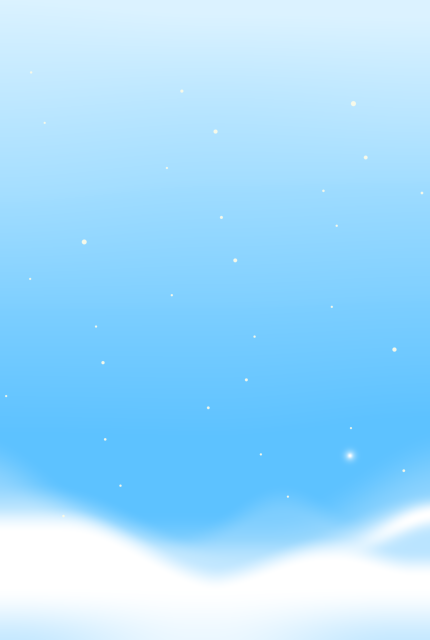
Reproduce this background procedurally as a Shadertoy shader.

```glsl
// A pale winter sky deepening toward soft snow banks, with drifting flakes.
// The sky is a layered gradient with faint streaks; the banks are blurred
// height curves, and the flakes are discs scattered by a hash in a loop.

const vec3 SKY_TOP  = vec3(0.86, 0.95, 1.00);
const vec3 SKY_HIGH = vec3(0.63, 0.865, 1.00);
const vec3 SKY_MID  = vec3(0.49, 0.81, 1.00);
const vec3 SKY_DEEP = vec3(0.365, 0.76, 1.00);
const vec3 MIST     = vec3(0.70, 0.88, 0.99);
const vec3 SNOW     = vec3(1.0);
const vec3 SHADE    = vec3(0.77, 0.91, 1.00);
const vec3 FLAKE    = vec3(0.98, 0.98, 0.91);

const int   FLAKE_COUNT = 30;
const float FLAKE_MIN   = 0.0024;  // radii in canvas widths
const float FLAKE_MAX   = 0.0070;
const vec2  FLAKE_SPAN  = vec2(0.18, 0.89);
const vec2  STAR_POS    = vec2(0.814, 0.288);
const float STAR_SIZE   = 0.013;
const float STREAKS     = 0.045;

float hash(vec2 p) {
    vec3 q = fract(vec3(p.xyx) * 0.1031);
    q += dot(q, q.yzx + 33.33);
    return fract((q.x + q.y) * q.z);
}

float noise(vec2 p) {
    vec2 cell = floor(p), f = fract(p);
    f = f * f * (3.0 - 2.0 * f);
    float low  = mix(hash(cell), hash(cell + vec2(1, 0)), f.x);
    float high = mix(hash(cell + vec2(0, 1)), hash(cell + vec2(1, 1)), f.x);
    return mix(low, high, f.y);
}

// Coverage below a height curve, with a blurred edge
float below(float y, float height, float blur) {
    return 1.0 - smoothstep(height - blur, height + blur, y);
}

vec3 sky(vec2 uv) {
    float y = uv.y + STREAKS * (noise(uv * vec2(2.0, 6.0) + 4.0) - 0.5);
    vec3 col = mix(SKY_DEEP, SKY_MID, clamp((y - 0.33) / 0.20, 0.0, 1.0));
    col = mix(col, SKY_HIGH, clamp((y - 0.52) / 0.19, 0.0, 1.0));
    return mix(col, SKY_TOP, clamp((y - 0.70) / 0.29, 0.0, 1.0));
}

vec3 addSnowBanks(vec3 col, vec2 uv) {
    float x = uv.x, y = uv.y;

    // Distant mist at both sides and a faint mound between them
    float leftMist = 0.28 - 0.13 * smoothstep(-0.05, 0.30, x);
    float rightMist = 0.15 + 0.13 * smoothstep(0.62, 1.05, x);
    float mound = 0.13 + 0.09 * exp(-pow((x - 0.66) / 0.17, 2.0));
    col = mix(col, MIST, 0.62 * below(y, leftMist, 0.045));
    col = mix(col, MIST, 0.55 * below(y, rightMist, 0.055));
    col = mix(col, MIST, 0.38 * below(y, mound, 0.025));

    // Blurred slope behind the left bank
    float slope = 0.10 + 0.115 * (1.0 - smoothstep(0.10, 0.60, x));
    col = mix(col, SNOW, 0.55 * below(y, slope, 0.032));

    // Rising wisp on the right, with a blue hollow under it
    float wispTop = 0.14 + 0.068 * smoothstep(0.66, 0.98, x);
    col = mix(col, SHADE, 0.75 * below(y, wispTop, 0.022));
    float crest = 0.137 + 0.06 * smoothstep(0.76, 1.02, x);
    float crestFade = smoothstep(0.72, 0.97, x);
    col = mix(col, SNOW, crestFade * exp(-pow((y - crest) / 0.019, 2.0)));

    // Front bank: high left shoulder, central dip, lower right shoulder
    float ridge = 0.096 + 0.092 * (1.0 - smoothstep(0.15, 0.52, x))
                + 0.047 * smoothstep(0.48, 0.76, x)
                - 0.024 * smoothstep(0.78, 0.96, x);
    col = mix(col, SNOW, below(y, ridge, 0.021));

    // Blue shade along the foot, weakest under the dip
    float side = smoothstep(0.03, 0.45, abs(x - 0.47));
    float foot = 1.0 - smoothstep(-0.01, 0.085, y);
    return mix(col, SHADE, foot * mix(0.35, 1.0, side));
}

vec3 addFlakes(vec3 col, vec2 uv, float aspect, float pixel) {
    for (int i = 0; i < FLAKE_COUNT; i++) {
        float id = float(i);
        float row = (id + hash(vec2(id, 7.0))) / float(FLAKE_COUNT);
        vec2 center = vec2(fract(id * 0.618 + 0.2 * hash(vec2(id, 3.0))),
                           mix(FLAKE_SPAN.x, FLAKE_SPAN.y, row));
        float size = pow(hash(vec2(id, 19.0)), 4.0);
        float radius = mix(FLAKE_MIN, FLAKE_MAX, size);
        float d = length((uv - center) * vec2(1.0, aspect)) - radius;
        float disc = 1.0 - smoothstep(-0.5 * pixel, 0.5 * pixel, d);
        col = mix(col, FLAKE, 0.95 * disc);
    }
    return col;
}

void mainImage(out vec4 fragColor, in vec2 fragCoord) {
    vec2 uv = fragCoord / iResolution.xy;
    float aspect = iResolution.y / iResolution.x;

    vec3 col = addSnowBanks(sky(uv), uv);
    col = addFlakes(col, uv, aspect, 1.5 / iResolution.x);

    // One glowing star above the right bank
    float r = length((uv - STAR_POS) * vec2(1.0, aspect)) / STAR_SIZE;
    float glow = 0.55 * exp(-r * r) + 0.45 * exp(-6.0 * r * r);
    col = mix(col, SNOW, glow);

    fragColor = vec4(col, 1.0);
}
```
